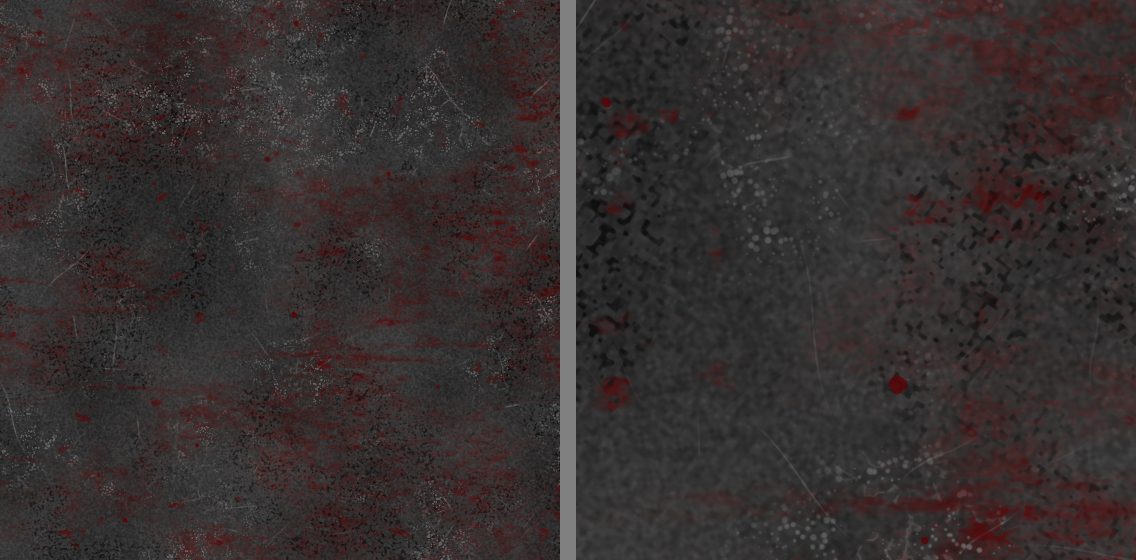
Left: the whole. Right: its middle third, enlarged.
Write a WebGL 2 fragment shader that draws this texture.

```glsl
#version 300 es
precision highp float;
// Dark scuffed concrete with pale scratches, chipped flecks and dried red stains.

#define BASE_TONE 0.203
#define CLOUD_CONTRAST 0.14
#define GRAIN_CONTRAST 0.10
#define PIT_DEPTH 0.085
#define FLECK_STRENGTH 0.62
#define SCRATCH_STRENGTH 0.55
#define STAIN_AMOUNT 0.95
#define STREAKS 14
#define DROP_GRID 8.0
#define PALE vec3(0.47, 0.47, 0.47)
#define STAIN_TINT vec3(1.22, 0.62, 0.62)
#define BLOOD vec3(0.34, 0.02, 0.025)

uniform vec2 u_resolution;
out vec4 fragColor;

vec4 hash4(vec2 cell) {
    vec4 h = fract(cell.xyxy * vec4(0.1031, 0.1030, 0.0973, 0.1099));
    h += dot(h, h.wzxy + 33.33);
    return fract((h.xxyz + h.yzzw) * h.zywx);
}

float noise(vec2 p) {
    vec2 i = floor(p), f = fract(p);
    f = f * f * (3.0 - 2.0 * f);
    float low = mix(hash4(i).x, hash4(i + vec2(1, 0)).x, f.x);
    float high = mix(hash4(i + vec2(0, 1)).x, hash4(i + vec2(1, 1)).x, f.x);
    return mix(low, high, f.y);
}

float fbm(vec2 p) {
    float sum = 0.0, amp = 0.5;
    for (int i = 0; i < 5; i++) {
        sum += amp * noise(p);
        p = mat2(1.6, 1.2, -1.2, 1.6) * p + 17.3;
        amp *= 0.55;
    }
    return sum / 1.055;
}

// Horizontal smears: octaves without rotation keep the direction.
float smear(vec2 p) {
    return 0.45 * noise(p) + 0.3 * noise(p * 2.1 + 5.7) + 0.25 * noise(p * 4.3 + 9.1);
}

// Cellular noise: distance to the nearest scattered point.
float cellular(vec2 p) {
    vec2 i = floor(p);
    float nearest = 2.0;
    for (int k = 0; k < 9; k++) {
        vec2 cell = i + vec2(k % 3 - 1, k / 3 - 1);
        nearest = min(nearest, length(cell + hash4(cell).xy - p));
    }
    return nearest;
}

// One thin, randomly turned line per cell, fading to its ends.
float scratches(vec2 p, float grid, float px) {
    vec2 q = p * grid, i = floor(q);
    float sum = 0.0;
    for (int k = 0; k < 9; k++) {
        vec2 cell = i + vec2(k % 3 - 1, k / 3 - 1);
        vec4 r = hash4(cell + grid * 7.0);
        float angle = r.z * 6.283;
        vec2 dir = vec2(cos(angle), sin(angle)), d = q - cell - r.xy;
        float along = dot(d, dir), reach = 0.15 + 0.6 * r.w * r.w;
        float across = abs(dot(d, vec2(-dir.y, dir.x)) + 0.03 * sin(along * 6.0)) / grid;
        float line = 1.0 - smoothstep(0.0003, 0.0003 + 1.2 * px, across);
        sum += line * (1.0 - smoothstep(0.3 * reach, reach, abs(along))) * r.y;
    }
    return min(sum, 1.0);
}

// Long thin wipes, slightly bowed and tilted.
float streaks(vec2 p) {
    float sum = 0.0;
    for (int i = 0; i < STREAKS; i++) {
        vec4 r = hash4(vec2(i, 41));
        vec4 s = hash4(vec2(i, 73));
        float x = (p.x - r.x * 1.2 + 0.2) / (0.12 + 0.35 * r.z);
        float y = p.y - r.y - 0.025 * (s.x - 0.5) * x - 0.006 * sin(x * 4.0 + s.y * 6.0);
        float width = 0.002 + 0.004 * s.z;
        float ends = smoothstep(0.0, 0.25, x) * (1.0 - smoothstep(0.85, 1.0, x));
        sum += ends * exp(-y * y / (width * width)) * (0.3 + 0.7 * s.w);
    }
    return min(sum, 1.0);
}

// Sparse round drops with ragged rims.
float drops(vec2 p, float px) {
    vec2 q = p * DROP_GRID, i = floor(q);
    vec4 r = hash4(i + 211.0);
    float d = length(q - i - 0.15 - 0.7 * r.xy) / DROP_GRID + 0.003 * (noise(p * 210.0) - 0.5);
    float radius = 0.0015 + 0.0035 * r.w;
    return step(0.66, r.z) * (1.0 - smoothstep(radius - px, radius + px, d));
}

void main() {
    vec2 p = gl_FragCoord.xy / u_resolution;
    vec2 turned = mat2(0.8, 0.6, -0.6, 0.8) * p + 2.0;
    float px = 1.0 / u_resolution.y;
    float grain = noise(turned * 340.0), speck = noise(turned.yx * 270.0 + 50.0);

    // Mottled ground with dark pitted areas
    float tone = BASE_TONE + CLOUD_CONTRAST * (fbm(p * 6.0 + 3.0) - 0.5);
    tone += GRAIN_CONTRAST * (0.6 * grain + 0.4 * speck - 0.5);
    float pitted = smoothstep(0.42, 0.68, fbm(p * 11.0 + 31.0));
    tone -= PIT_DEPTH * (0.15 + pitted) * smoothstep(0.55, 0.9, noise(turned * 300.0 + 90.0));
    vec3 color = vec3(max(tone, 0.06));

    // Faint broken stains, slightly denser toward the right
    float side = smoothstep(0.78, 1.0, p.x);
    float region = smoothstep(0.42, 0.66, fbm(p * vec2(5.0, 8.0) + 61.0) + 0.06 * side);
    float fine = smoothstep(0.42, 0.70, smear(p * vec2(45.0, 100.0)) + 0.35 * (grain - 0.5));
    float stain = STAIN_AMOUNT * (0.04 + region * (0.12 + 0.88 * fine));
    color *= mix(vec3(1.0), STAIN_TINT, min(stain, 1.0));

    // Worn flecks and thin cracked veins, gathered in patches
    float patchy = smoothstep(0.46, 0.70, fbm(p * 9.0 + 97.0));
    float crumble = cellular(turned * 170.0) + 0.7 * noise(turned * 75.0) - 0.2;
    float chips = 1.0 - smoothstep(0.08, 0.36, crumble);
    float vein = 1.0 - smoothstep(0.0, 0.035, abs(fbm(turned * 26.0 + 11.0) - 0.5));
    float worn = patchy * (chips + 0.55 * vein * smoothstep(0.3, 0.7, speck)) + 0.2 * chips * grain;
    color = mix(color, PALE, min(FLECK_STRENGTH * worn, 0.75));
    float scored = scratches(p, 7.0, px) + 0.8 * scratches(p, 17.0, px) * (0.35 + patchy);
    color = mix(color, PALE, min(SCRATCH_STRENGTH * scored * (0.4 + speck), 0.8));

    // Stronger red wipes, small broken blots and drops
    float blots = smoothstep(0.67, 0.78, fbm(p * vec2(28.0, 40.0) + 7.0) + 0.07 * side);
    float wipe = streaks(p) * smoothstep(0.3, 0.7, smear(p * vec2(55.0, 140.0) + 13.0));
    float red = max(0.5 * wipe, blots * (0.15 + 0.5 * fine));
    color = mix(color, BLOOD, max(min(red, 0.8), 0.85 * drops(p, px)));

    fragColor = vec4(color, 1.0);
}
```
